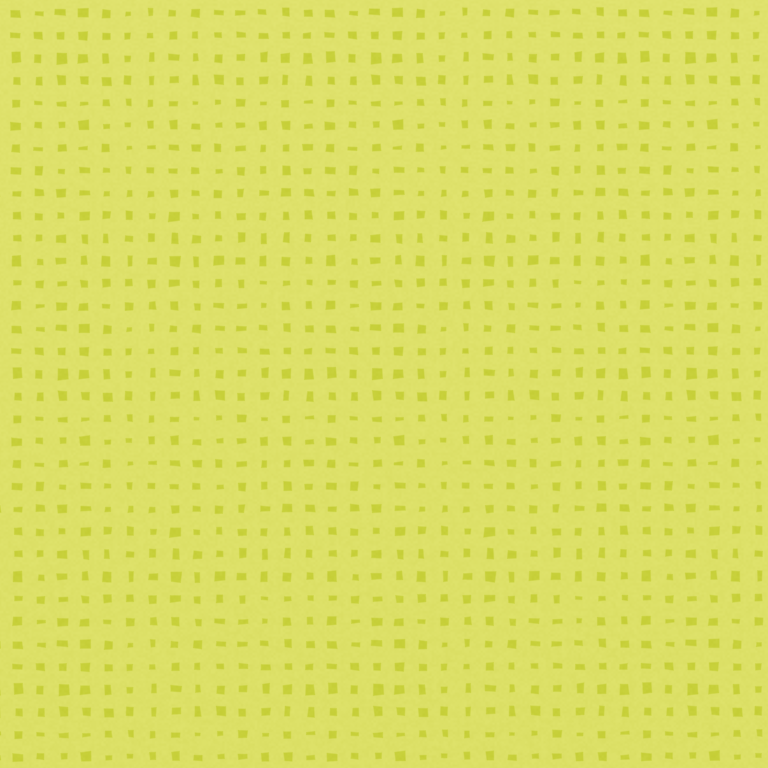
A Shadertoy shader for this pattern:

```glsl
// Open-weave print: 34 by 34 small olive blocks on lime, like the gaps of a loose cloth.
// Each grid cell holds one box distance; column, row and cell hashes set its size,
// offset and skew, and the set of blocks recurs every 14 cells. Fine grain covers all.

const float PITCH_X = 34.21;   // cells per canvas width
const float PITCH_Y = 34.06;   // cells per canvas height
const float REPEAT = 14.0;     // cells before the variation recurs
const vec3 LIME = vec3(0.875, 0.885, 0.425);
const vec3 LIME_LOW = vec3(0.862, 0.878, 0.400);
const vec3 OLIVE = vec3(0.780, 0.815, 0.225);

float hash(vec2 p) {
    return fract(sin(dot(p, vec2(127.1, 311.7))) * 43758.5453);
}

vec2 hash2(vec2 p) {
    return vec2(hash(p), hash(p + 57.3));
}

float valueNoise(vec2 p) {
    vec2 i = floor(p);
    vec2 f = fract(p);
    f = f * f * (3.0 - 2.0 * f);
    float low = mix(hash(i), hash(i + vec2(1.0, 0.0)), f.x);
    float high = mix(hash(i + vec2(0.0, 1.0)), hash(i + 1.0), f.x);
    return mix(low, high, f.y);
}

float boxDistance(vec2 p, vec2 halfSize) {
    vec2 q = abs(p) - halfSize;
    return length(max(q, 0.0)) + min(max(q.x, q.y), 0.0);
}

// Canvas position to cell units, rows counted from the top, with a slight lean
vec2 weaveGrid(vec2 uv) {
    float down = 1.0 - uv.y;
    return vec2(uv.x * PITCH_X - 0.21 - 0.12 * down,
                down * PITCH_Y - 0.08 + 0.04 * uv.x);
}

// Half size of a block: part thread spacing, part its own variation
vec2 blockHalfSize(vec2 id) {
    vec2 thread = vec2(hash(vec2(id.x, 91.7)), hash(vec2(23.9, id.y)));
    vec2 amount = mix(hash2(id + 3.7), thread, 0.4);
    return 0.5 * mix(vec2(0.17, 0.13), vec2(0.54, 0.52), amount);
}

// Signed distance to the uneven block in this cell
float blockDistance(vec2 grid) {
    vec2 id = mod(floor(grid), REPEAT);
    vec2 p = fract(grid) - 0.5;
    p -= (hash2(id + 11.3) - 0.5) * 0.09;
    p += p.yx * (hash2(id + 29.1) - 0.5) * 0.16;
    vec2 taper = (hash2(id + 41.9) - 0.5) * 0.18;
    vec2 halfSize = blockHalfSize(id) + p.yx * taper;
    const float corner = 0.025;
    return boxDistance(p, halfSize - corner) - corner;
}

void mainImage(out vec4 fragColor, in vec2 fragCoord) {
    vec2 uv = fragCoord / iResolution.xy;

    // Printed blocks with softly inked edges
    float soft = PITCH_Y * max(0.0013, 0.7 / iResolution.y);
    float ink = 1.0 - smoothstep(-soft, soft, blockDistance(weaveGrid(uv)));

    // Cloth tint, slightly deeper toward the bottom
    vec3 color = mix(mix(LIME_LOW, LIME, uv.y), OLIVE, ink);

    // Fine paper grain
    float grain = valueNoise(uv * 330.0) + 0.5 * valueNoise(uv * 150.0 + 17.0) - 0.75;
    color += grain * vec3(0.014, 0.014, 0.024);

    fragColor = vec4(color, 1.0);
}
```
